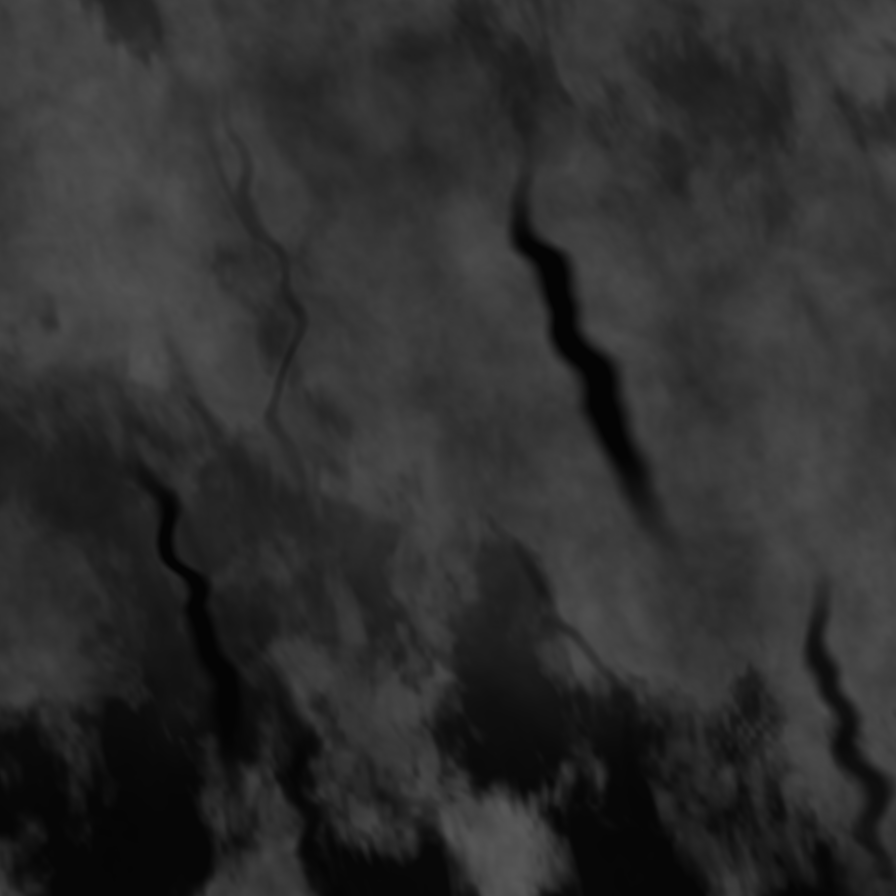
This texture is drawn by a Shadertoy shader. Its source:

```glsl
// Dark weathered rock face with soft stains and steep, wandering black cracks.

const vec2 GRAIN_DIR = vec2(0.42, -0.91);
const float STONE_GREY = 0.240;
const float SHADOW_GREY = 0.015;
const int CRACK_COUNT = 7;

float hash(vec2 p) {
    return fract(sin(dot(p, vec2(127.1, 311.7))) * 43758.5453);
}

float noise(vec2 p) {
    vec2 cell = floor(p);
    vec2 f = fract(p);
    f = f * f * f * (f * (f * 6.0 - 15.0) + 10.0);
    float low = mix(hash(cell), hash(cell + vec2(1.0, 0.0)), f.x);
    float high = mix(hash(cell + vec2(0.0, 1.0)), hash(cell + vec2(1.0, 1.0)), f.x);
    return mix(low, high, f.y);
}

float fbm(vec2 p, float gain) {
    float sum = 0.0, total = 0.0, amplitude = 1.0;
    for (int i = 0; i < 5; i++) {
        sum += amplitude * noise(p);
        total += amplitude;
        amplitude *= gain;
        p = mat2(0.96, 0.28, -0.28, 0.96) * p * 2.03 + 17.3;
    }
    return sum / total;
}

// Coordinates across (x) and along (y) a direction
vec2 alongAxis(vec2 p, vec2 dir) {
    return vec2(dot(p, vec2(-dir.y, dir.x)), dot(p, dir));
}

// Tapered crack with a wandering centre line and uneven width
float crack(vec2 p, vec2 start, vec2 dir, float len, float width, float seed) {
    vec2 q = alongAxis(p - start, dir);
    float t = q.y / len;
    float taper = smoothstep(0.0, 0.3, t) * (1.0 - smoothstep(0.6, 1.0, t));
    float wander = 0.09 * (noise(vec2(q.y * 7.0, seed)) - 0.5)
                 + 0.025 * (noise(vec2(q.y * 24.0, seed + 5.0)) - 0.5);
    float halfWidth = width * (0.35 + 1.1 * noise(vec2(q.y * 11.0, seed + 9.0)));
    halfWidth = halfWidth * (0.4 + 0.6 * taper) + 0.008;
    float d = abs(q.x - wander);
    return taper * (1.0 - smoothstep(0.1 * halfWidth, halfWidth, d));
}

// Strongest of the scattered cracks at a point
float crackField(vec2 p) {
    float depth = 0.0;
    for (int i = 0; i < CRACK_COUNT; i++) {
        float n = float(i);
        vec2 start = fract(vec2(0.18, 0.56) + n * vec2(0.68, 0.46));
        vec2 dir = normalize(vec2(mix(0.22, 0.5, hash(vec2(n, 3.0))), -1.0));
        float len = mix(0.45, 0.62, hash(vec2(n, 8.0)));
        float strength = 0.6 + 0.4 * cos(n * 1.257);
        float width = 0.021 * strength;
        depth = max(depth, strength * crack(p, start, dir, len, width, n * 13.0));
    }
    return min(depth * 1.15, 1.0);
}

// Faint soft seams that follow the grain
float seams(vec2 grain) {
    float ridge = abs(noise(grain * vec2(15.0, 5.0) + 31.0) - 0.5);
    float patches = smoothstep(0.4, 0.75, noise(grain * 5.0 + 63.0));
    return patches * (1.0 - smoothstep(0.0, 0.22, ridge));
}

// Dark stains, pale near the top and heavy toward the foot of the wall
float stains(vec2 grain, float height) {
    float foot = 1.0 - smoothstep(0.08, 0.42, height);
    float s = fbm(grain * vec2(7.5, 4.5) + 7.0, 0.6) + 0.11 * foot;
    return mix(0.42, 0.95, foot) * smoothstep(0.55, 0.77, s);
}

void mainImage(out vec4 fragColor, in vec2 fragCoord) {
    vec2 uv = fragCoord / iResolution.xy;

    // Gentle warp keeps every edge natural
    vec2 warp = vec2(noise(uv * 14.0 + 2.0), noise(uv * 14.0 + 41.0)) - 0.5;
    vec2 p = uv + 0.018 * warp;
    vec2 grain = alongAxis(p, normalize(GRAIN_DIR));

    // Mottled stone with stronger contrast low down
    float contrast = mix(0.36, 0.24, smoothstep(0.0, 0.4, uv.y));
    float mottle = fbm(grain * vec2(7.0, 5.0) + 23.0, 0.66) - 0.5;
    float fine = fbm(uv * vec2(30.0, 38.0), 0.5) - 0.5;
    float grey = STONE_GREY + contrast * mottle + 0.045 * fine;

    // Seams, stains and cracks darken the stone
    grey *= 1.0 - 0.16 * seams(grain);
    grey = mix(grey, SHADOW_GREY, stains(grain, uv.y));
    grey = mix(grey, SHADOW_GREY, crackField(p));

    fragColor = vec4(vec3(clamp(grey, 0.0, 1.0)), 1.0);
}
```
